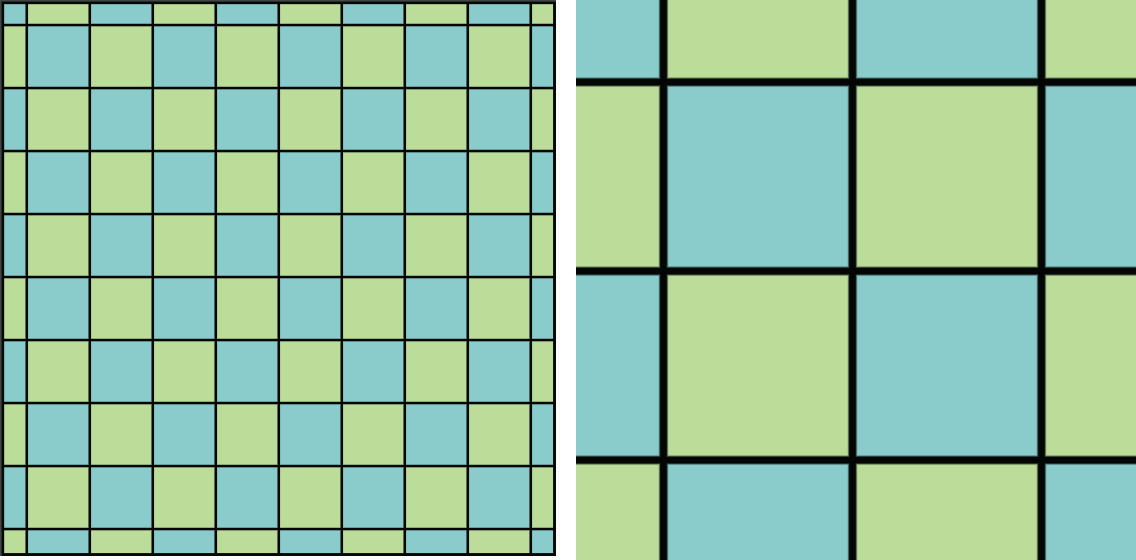
Left, the full canvas; right, a detail of the centre.
A three.js fragment shader for this pattern:

```glsl
// Two-colour checkerboard ruled with thin dark lines, cropped by a square frame.
// Cell parity picks the fill, distance to the nearest grid line draws the rules,
// and a box distance gives the frame, with grey left/top and white right/bottom margins.

varying vec2 vUv;

// Coverage of a line of the given half width at distance d from its centre.
float lineMask(float d, float halfWidth) {
  return 1.0 - smoothstep(halfWidth - 0.0009, halfWidth + 0.0009, abs(d));
}

// Signed distance to an axis-aligned box, with square corners.
float boxDistance(vec2 p, vec2 low, vec2 high) {
  vec2 q = abs(p - 0.5 * (low + high)) - 0.5 * (high - low);
  return max(q.x, q.y);
}

void main() {
  vec3 green = vec3(0.737, 0.867, 0.605);
  vec3 teal = vec3(0.540, 0.800, 0.798);
  vec3 ink = vec3(0.01, 0.025, 0.015);
  float pitch = 0.1125;

  // Checkerboard fill
  vec2 grid = (vUv - vec2(0.0479, 0.0553)) / pitch;
  vec2 cell = floor(grid);
  vec3 color = mix(green, teal, mod(cell.x + cell.y, 2.0));

  // Ruled lines along the cell borders
  vec2 toLine = abs(fract(grid + 0.5) - 0.5) * pitch;
  color = mix(color, ink, lineMask(min(toLine.x, toLine.y), 0.0024));

  // Margins outside the frame: grey at left and top, white at right and bottom
  vec2 low = vec2(0.0052, 0.0098);
  vec2 high = vec2(0.9902, 0.9948);
  float whiteSide = max(smoothstep(0.0015, 0.0033, vUv.x - high.x),
                        smoothstep(0.0015, 0.0033, low.y - vUv.y));
  vec3 margin = mix(vec3(0.25, 0.28, 0.26), vec3(0.99, 0.99, 0.98), whiteSide);
  float frame = boxDistance(vUv, low, high);
  color = mix(color, margin, step(0.0, frame));

  // Frame line
  color = mix(color, ink, lineMask(frame, 0.0024));

  gl_FragColor = vec4(color, 1.0);
}
```
